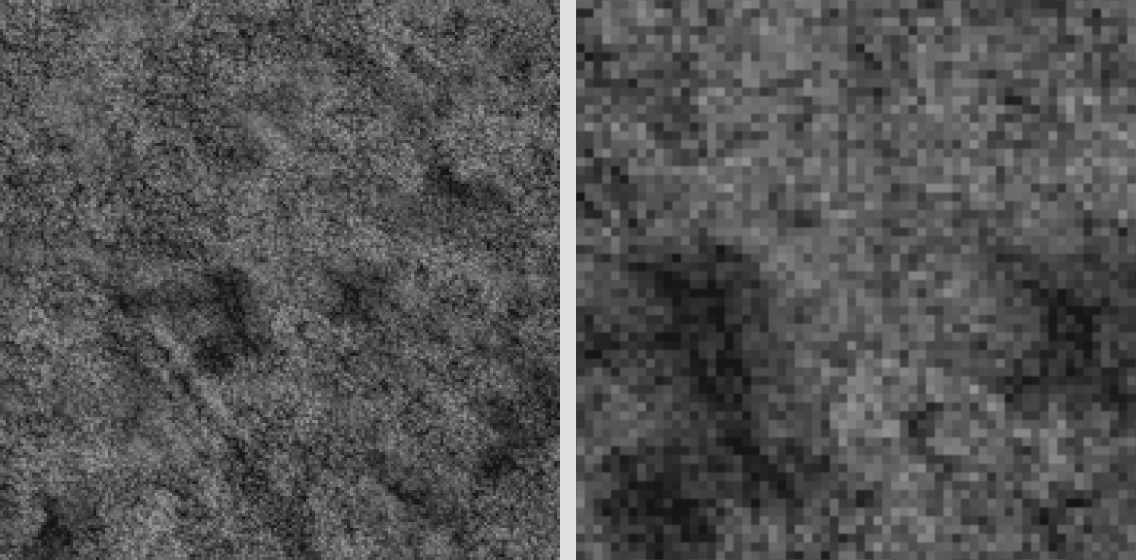
Left, the full canvas; right, a detail of the centre.
Reproduce this texture procedurally as a three.js fragment shader.

```glsl
// Dark grey weathered rock: coarse square grain, shadowy hollows and diagonal scratches.
varying vec2 vUv;

const float TEXELS = 192.0;      // grain squares across the canvas
const float EDGE_SOFTNESS = 0.3; // blend between squares, as part of a square
const float BASE_GREY = 0.322;
const float DARKEST = 0.085;
const float LIGHTEST = 0.58;

float hash(vec2 p) {
  vec3 q = fract(vec3(p.xyx) * 0.1031);
  q += dot(q, q.yzx + 33.33);
  return fract((q.x + q.y) * q.z);
}

vec2 hash2(vec2 p) {
  return vec2(hash(p + 17.3), hash(p + 71.9));
}

// Smooth value noise, 0 to 1
float valueNoise(vec2 p) {
  vec2 cell = floor(p);
  vec2 f = fract(p);
  f = f * f * (3.0 - 2.0 * f);
  float low = mix(hash(cell), hash(cell + vec2(1.0, 0.0)), f.x);
  float high = mix(hash(cell + vec2(0.0, 1.0)), hash(cell + 1.0), f.x);
  return mix(low, high, f.y);
}

// Cellular noise: distance to the nearest scattered point
float cellular(vec2 p) {
  vec2 cell = floor(p);
  float nearest = 2.0;
  for (int j = -1; j <= 1; j++) {
    for (int i = -1; i <= 1; i++) {
      vec2 neighbour = cell + vec2(float(i), float(j));
      nearest = min(nearest, distance(p, neighbour + hash2(neighbour)));
    }
  }
  return nearest;
}

// Turn by an angle, then shrink x so that features stretch along it
vec2 alongGrain(vec2 p, float angle, float stretch) {
  float c = cos(angle);
  float s = sin(angle);
  return vec2((c * p.x + s * p.y) / stretch, c * p.y - s * p.x);
}

// Light ridge with a dark groove on its lower side
float scratch(vec2 p, vec2 start, vec2 end, float width) {
  vec2 axis = end - start;
  float len = length(axis);
  vec2 dir = axis / len;
  float t = dot(p - start, dir) / len;
  float wobble = 0.008 * (valueNoise(vec2(t * 9.0, start.x * 50.0)) - 0.5);
  float across = dot(p - start, vec2(-dir.y, dir.x)) + wobble;
  float fade = smoothstep(0.0, 0.15, t) * (1.0 - smoothstep(0.85, 1.0, t));
  float ridge = exp(-pow(across / width, 2.0));
  float groove = exp(-pow((across + 2.2 * width) / width, 2.0));
  return fade * (ridge - 0.8 * groove);
}

// Broad dark hollows, 0 to 1
float hollows(vec2 p) {
  vec2 q = alongGrain(p, -0.6, 1.5) + vec2(5.2, 3.1);
  float shape = 0.65 * valueNoise(q * 8.0) + 0.35 * valueNoise(q * 21.0);
  return smoothstep(0.6, 0.8, shape);
}

// Grey of one grain square
float rockGrey(vec2 id) {
  vec2 p = (id + 0.5) / TEXELS;
  vec2 q = alongGrain(p, -0.65, 1.35) + 4.0;
  float hollow = hollows(p);

  // Fine grain, calmer inside hollows and in scattered smooth spots
  float speckle = 0.2 * (hash(id + 9.0) - 0.5);
  float grains = 0.3 * (0.47 - cellular(q * 84.0));
  float calm = smoothstep(0.55, 0.85, valueNoise(q * 17.0 + 30.0));
  float fine = (speckle + grains) * (1.0 - 0.35 * max(hollow, calm));

  // Mottling at two larger sizes
  float mottle = 0.2 * (valueNoise(q * 38.0) - 0.5);
  float cloud = 0.12 * (valueNoise(q * 11.0 + 60.0) - 0.5);

  // One long scratch and two faint ones
  float marks = 0.1 * scratch(p, vec2(0.24, 0.47), vec2(0.54, 0.09), 0.011);
  marks += 0.06 * scratch(p, vec2(0.68, 0.93), vec2(0.88, 0.63), 0.014);
  marks += 0.05 * scratch(p, vec2(0.18, 0.46), vec2(0.43, 0.16), 0.008);

  float grey = BASE_GREY + fine + mottle + cloud + marks - 0.11 * hollow;
  return clamp(grey, DARKEST, LIGHTEST);
}

void main() {
  // Blend the four nearest squares over a narrow band at their edges
  vec2 grid = vUv * TEXELS - 0.5;
  vec2 id = floor(grid);
  vec2 blend = clamp((fract(grid) - 0.5) / EDGE_SOFTNESS + 0.5, 0.0, 1.0);
  float grey = 0.0;
  for (int j = 0; j < 2; j++) {
    for (int i = 0; i < 2; i++) {
      vec2 corner = vec2(float(i), float(j));
      vec2 weight = mix(1.0 - blend, blend, corner);
      grey += weight.x * weight.y * rockGrey(id + corner);
    }
  }
  gl_FragColor = vec4(vec3(grey), 1.0);
}
```
